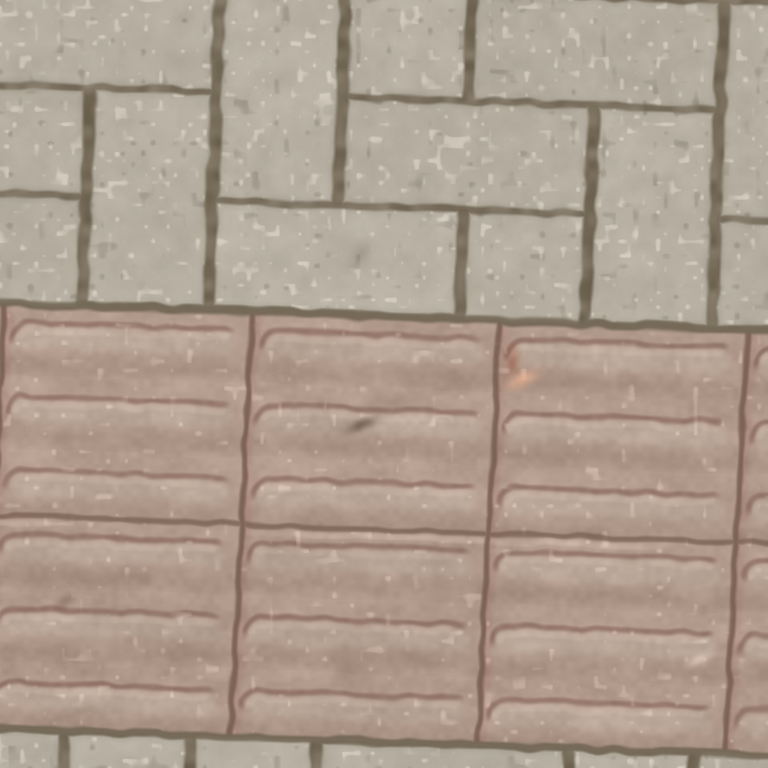
Give the GLSL for this texture, as a Shadertoy shader.

```glsl
#define TILT vec2(0.040, 0.036)
#define TILE_LEAN 0.052
#define BRICK vec2(0.1641, 0.1419)
#define BRICK_ORIGIN vec2(0.1224, -0.0325)
#define BAND_TOP 0.3945
#define BAND_END 0.9479
#define TILE vec2(0.3229, 0.2767)
#define BAR_RADIUS 0.0190
#define BAR_PITCH 0.0964
#define STONE vec3(0.712, 0.685, 0.632)
#define CLAY vec3(0.695, 0.604, 0.548)
#define MORTAR vec3(0.455, 0.410, 0.340)

float hash(vec2 p) {
    vec3 q = fract(vec3(p.xyx) * 0.1031);
    q += dot(q, q.yzx + 33.33);
    return fract((q.x + q.y) * q.z);
}

float noise(vec2 p) {
    vec2 i = floor(p), f = fract(p);
    f = f * f * (3.0 - 2.0 * f);
    return mix(mix(hash(i), hash(i + vec2(1, 0)), f.x),
               mix(hash(i + vec2(0, 1)), hash(i + vec2(1, 1)), f.x), f.y);
}

float fbm(vec2 p) {
    float sum = 0.0, amp = 0.5;
    for (int i = 0; i < 4; i++) {
        sum += amp * noise(p);
        p = p * 2.1 + 17.3;
        amp *= 0.5;
    }
    return sum / 0.9375;
}

// Soft line around zero distance
float line(float d, float inner, float outer) {
    return 1.0 - smoothstep(inner, outer, abs(d));
}

// Soft tilted ellipse
float blob(vec2 p, vec2 centre, vec2 size) {
    vec2 d = p - centre;
    d.y += 0.35 * d.x;
    d /= size;
    return exp(-dot(d, d));
}

// Herringbone pavers: each cell is half of a brick, so one edge stays open
vec3 pavers(vec2 p, vec2 uv) {
    vec2 g = (uv - BRICK_ORIGIN) / BRICK;
    vec2 cell = floor(g);
    vec2 lo = fract(g) * BRICK, hi = BRICK - lo;
    float kind = mod(cell.x + cell.y, 4.0);
    vec2 brick = cell;
    if (kind < 0.5) { lo.x = 1.0; brick.x -= 1.0; }
    else if (kind < 1.5) hi.y = 1.0;
    else if (kind < 2.5) { lo.y = 1.0; brick.y -= 1.0; }
    else hi.x = 1.0;

    float across = min(lo.x, hi.x), along = min(lo.y, hi.y);
    float joint = max(line(across, 0.0045, 0.0110), 0.9 * line(along, 0.0020, 0.0075));
    float worn = max(line(across, 0.006, 0.018), line(along, 0.004, 0.014));

    vec3 col = STONE + 0.022 * (hash(brick + 40.0) - 0.5);
    col *= 1.0 - 0.05 * worn;
    col += 0.07 * (fbm(p * 38.0) - 0.5);
    col += 0.10 * smoothstep(0.72, 0.98, noise(p * 105.0));
    col -= 0.08 * smoothstep(0.78, 1.0, noise(p * 75.0 + 51.0));
    vec3 grout = MORTAR + 0.12 * (noise(p * 70.0) - 0.4);
    return mix(col, grout, joint);
}

// Clay guidance tiles with three raised bars each
vec3 tiles(vec2 p, vec2 uv) {
    vec2 g = (uv - vec2(0.0267, BAND_TOP)) / TILE;
    vec2 id = floor(g), q = fract(g) * TILE;
    float n = fbm(p * vec2(22.0, 40.0));

    float row = clamp(floor((q.y + 0.004) / BAR_PITCH), 0.0, 2.0);
    float centre = 0.0435 + row * BAR_PITCH;
    vec2 away = vec2(q.x - clamp(q.x, 0.033, 0.290), q.y - centre);
    float d = length(away) - BAR_RADIUS;
    vec2 dir = away / max(length(away), 0.0001);
    float facing = smoothstep(0.15, 0.9, -0.85 * dir.y - 0.7 * dir.x);

    vec3 col = CLAY + 0.018 * (hash(id + 8.0) - 0.5);
    col += vec3(0.026, 0.040, 0.038) * (1.0 - smoothstep(-0.014, 0.003, d));
    col -= vec3(0.035, 0.036, 0.034) * exp(-pow((q.y - centre - 0.034) / 0.013, 2.0));
    float rim = line(d - 0.001, 0.0005, 0.0065) * facing;
    col -= vec3(0.125, 0.150, 0.145) * rim * (0.55 + 0.7 * n);
    col += 0.035 * line(d + 0.009, 0.001, 0.007) * facing;
    col += 0.09 * (n - 0.5) + 0.035 * (noise(p * 120.0) - 0.5);
    col += 0.09 * smoothstep(0.80, 1.0, noise(p * 85.0 + 9.0));

    // Gaps between tiles, reddened on their right side
    vec2 edge = min(q, TILE - q);
    col -= vec3(0.02, 0.045, 0.045) * line(q.x, 0.004, 0.018);
    float ridge = line(q.y - 0.010, 0.001, 0.007) * step(0.5, id.y);
    col += 0.07 * ridge * smoothstep(0.35, 0.65, noise(p * vec2(9.0, 4.0)));
    float gap = max(line(edge.x, 0.001, 0.0065), 0.85 * line(edge.y, 0.001, 0.006));
    return mix(col, vec3(0.46, 0.36, 0.31), 0.85 * gap);
}

void mainImage(out vec4 fragColor, in vec2 fragCoord) {
    vec2 p = fragCoord / iResolution.xy;
    p.y = 1.0 - p.y; // measured downward from the top edge

    // Slightly turned axes with uneven edges
    vec2 wobble = 0.005 * (vec2(noise(p * 45.0), noise(p * 45.0 + 80.0)) - 0.5);
    vec2 uv = vec2(p.x + TILT.x * p.y, p.y - TILT.y * p.x) + wobble;
    vec2 tileUV = vec2(p.x + TILE_LEAN * p.y + wobble.x, uv.y);
    vec2 paverUV = uv;
    if (uv.y > BAND_END) paverUV.y -= BAND_END - BRICK_ORIGIN.y - BRICK.y;

    float band = smoothstep(BAND_TOP - 0.002, BAND_TOP + 0.002, uv.y)
               * (1.0 - smoothstep(BAND_END - 0.002, BAND_END + 0.002, uv.y));
    vec3 col = mix(pavers(p, paverUV), tiles(p, tileUV), band);

    // Dark seams bordering the clay band
    float seam = max(line(uv.y - BAND_TOP, 0.002, 0.009), line(uv.y - BAND_END, 0.002, 0.008));
    col = mix(col, MORTAR, 0.9 * seam);

    // Stains and chips
    col -= 0.22 * blob(p, vec2(0.471, 0.553), vec2(0.021, 0.008));
    col -= 0.07 * blob(p, vec2(0.470, 0.330), vec2(0.014, 0.016));
    col -= 0.09 * blob(p, vec2(0.085, 0.782), vec2(0.012, 0.008));
    col += vec3(0.20, 0.11, 0.06) * blob(p, vec2(0.680, 0.494), vec2(0.018, 0.010));
    col -= vec3(0.04, 0.14, 0.15) * blob(p, vec2(0.668, 0.470), vec2(0.008, 0.017));
    col += 0.14 * blob(p, vec2(0.908, 0.860), vec2(0.014, 0.007));

    fragColor = vec4(clamp(col, 0.0, 1.0), 1.0);
}
```
